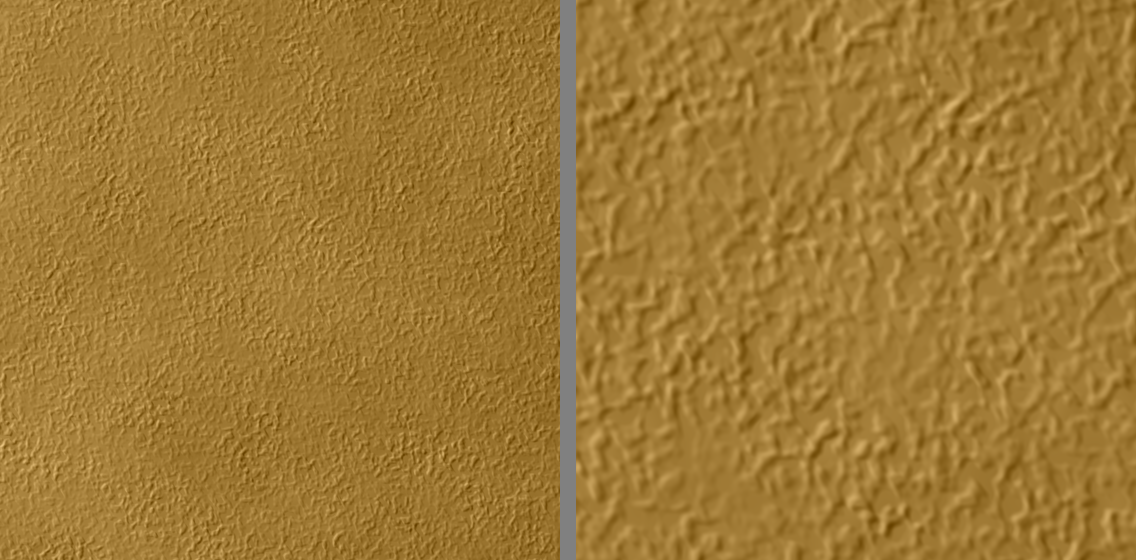
Left: the whole. Right: its middle third, enlarged.
Write a Shadertoy shader that draws this texture.

```glsl
// Ochre stucco wall: small irregular plaster grains lit from the upper left.
// Layered gradient noise forms a height field; its slope toward the light
// gives the shading, while broad noise varies roughness and tone.

#define BASE_COLOR vec3(0.618, 0.470, 0.200)
#define LIGHT_DIR vec2(-0.85, 0.53)
#define GRAIN_FREQ vec2(94.0, 80.0)
#define FINE_AMOUNT 0.50
#define LUMP_AMOUNT 0.50
#define WARP_AMOUNT 0.25
#define SLOPE_STEP 0.0019
#define RELIEF 0.158
#define PATCH_FREQ 11.0
#define SIDE_FALLOFF 0.065
#define TONE_VARIATION 0.05

// Integer hash of a lattice cell, returned as a unit gradient
vec2 latticeGradient(vec2 cell) {
    uvec2 q = uvec2(ivec2(cell) + 4096);
    uint h = q.x * 1597334673u ^ q.y * 3812015801u;
    h = (h ^ (h >> 15)) * 2246822519u;
    h = (h ^ (h >> 13)) * 3266489917u;
    h ^= h >> 16;
    float angle = float(h & 65535u) * (6.28318 / 65536.0);
    return vec2(cos(angle), sin(angle));
}

float gradientNoise(vec2 p) {
    vec2 cell = floor(p);
    vec2 f = p - cell;
    vec2 w = f * f * f * (f * (f * 6.0 - 15.0) + 10.0);
    vec2 e = vec2(1.0, 0.0);
    float a = dot(latticeGradient(cell), f);
    float b = dot(latticeGradient(cell + e.xy), f - e.xy);
    float c = dot(latticeGradient(cell + e.yx), f - e.yx);
    float d = dot(latticeGradient(cell + e.xx), f - e.xx);
    return mix(mix(a, b, w.x), mix(c, d, w.x), w.y);
}

// Short rounded grains over wider, softer lumps
float plasterHeight(vec2 uv) {
    vec2 p = uv * GRAIN_FREQ;
    vec2 warp = vec2(gradientNoise(p * 0.6 + 17.3),
                     gradientNoise(p * 0.6 + 71.9));
    p += WARP_AMOUNT * warp;
    vec2 turned = mat2(0.8, 0.6, -0.6, 0.8) * p;
    float grains = gradientNoise(p);
    grains += FINE_AMOUNT * gradientNoise(turned * 1.75 + 43.7);
    float lumps = gradientNoise(turned * 0.42 + 29.1);
    return smoothstep(-0.28, 0.60, grains) + LUMP_AMOUNT * lumps;
}

void mainImage(out vec4 fragColor, in vec2 fragCoord) {
    vec2 uv = fragCoord / iResolution.y;

    // Slope toward the light
    vec2 offset = normalize(LIGHT_DIR) * SLOPE_STEP;
    float slope = plasterHeight(uv - offset) - plasterHeight(uv + offset);

    // Rougher and smoother patches of the wall
    float patches = gradientNoise(uv * PATCH_FREQ + 5.4)
                  + 0.7 * gradientNoise(uv * PATCH_FREQ * 2.3 + 61.2);
    float roughness = clamp(1.0 + 0.9 * patches, 0.45, 1.6);

    // Broad light falloff to the right, faint stains and small mottling
    float tone = SIDE_FALLOFF * (0.5 - fragCoord.x / iResolution.x);
    tone += TONE_VARIATION * gradientNoise(uv * 3.5 + 9.8);
    tone += TONE_VARIATION * 0.6 * gradientNoise(uv * 19.0 + 33.1);

    vec3 color = BASE_COLOR + tone + RELIEF * roughness * slope;
    fragColor = vec4(clamp(color, 0.0, 1.0), 1.0);
}
```
